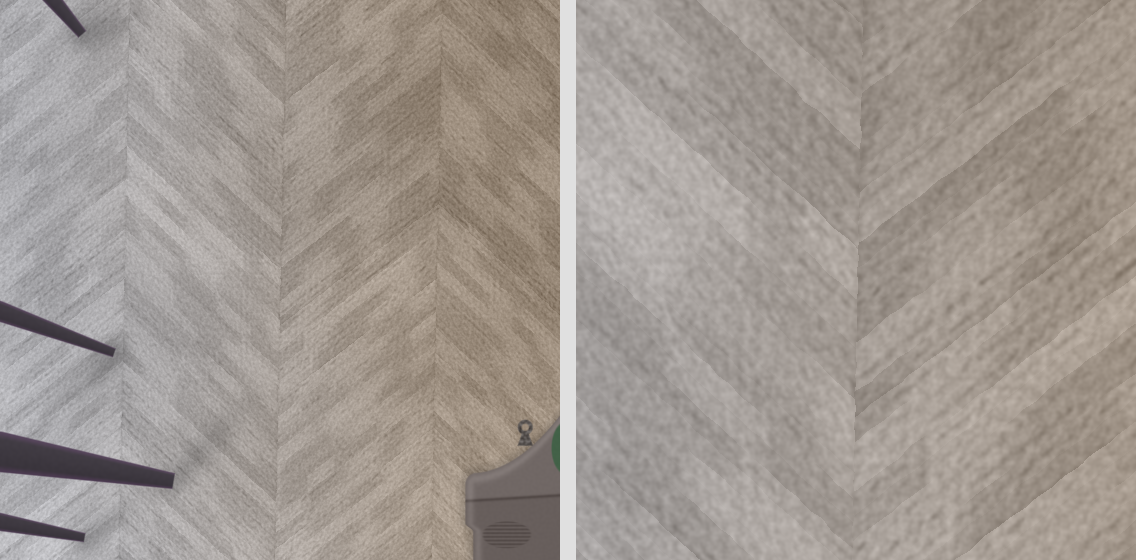
Left: the whole. Right: its middle third, enlarged.
Give the GLSL for this texture, as a three.js fragment shader.

```glsl
// Chevron carpet of striped planks, with dark chair legs and a grey appliance at the edges.
varying vec2 vUv;

const float COLUMN_WIDTH = 0.279;
const float FIRST_PEAK = 0.222;
const float ROW_PITCH = 0.0148;
const float ROWS_PER_PLANK = 9.0;
const float EDGE = 0.0018;

float hash(vec2 p) {
  return fract(sin(dot(p, vec2(127.1, 311.7))) * 43758.5);
}

vec2 gradientAt(vec2 cell) {
  float angle = 6.28318 * hash(cell);
  return vec2(cos(angle), sin(angle));
}

// Gradient noise, roughly -0.7 to 0.7
float noise(vec2 p) {
  vec2 i = floor(p), f = fract(p);
  vec2 s = f * f * f * (f * (f * 6.0 - 15.0) + 10.0);
  vec2 e = vec2(1.0, 0.0);
  float low = mix(dot(gradientAt(i), f), dot(gradientAt(i + e.xy), f - e.xy), s.x);
  float high = mix(dot(gradientAt(i + e.yx), f - e.yx), dot(gradientAt(i + e.xx), f - e.xx), s.x);
  return mix(low, high, s.y);
}

float fill(float d, float softness) {
  return 1.0 - smoothstep(-softness, softness, d);
}

// Woven brightness: planks, long stripes, beaded grooves and pile
float weave(vec2 p) {
  float u = (p.x - 0.02 * (p.y - 0.5) - FIRST_PEAK) / COLUMN_WIDTH;
  u += 0.006 * noise(p * vec2(20.0, 110.0));
  float column = floor(u);
  float rising = mod(column, 2.0);
  float fromPeak = mix(fract(u), 1.0 - fract(u), rising) * COLUMN_WIDTH;
  float level = p.y + 0.03 + fromPeak * mix(0.9, 0.78, rising);
  float rows = level / ROW_PITCH + 0.12 * noise(p * 70.0);
  float row = floor(rows);
  float across = fract(rows);
  float plank = floor(row / ROWS_PER_PLANK);
  float inPlank = mod(rows, ROWS_PER_PLANK);
  vec2 id = vec2(column * 17.0, row);

  // Tone per plank and per stripe, with ragged ends along the stripe
  float tone = 0.045 * (hash(vec2(column, plank)) - 0.5);
  tone += 0.03 * (hash(id) - 0.5);
  float ragged = 0.1 * noise(p * 130.0);
  float patches = noise(vec2(fromPeak * 11.0 + column * 9.0, floor(row * 0.5) * 0.63)) + ragged;
  tone += 0.055 * smoothstep(-0.12, 0.12, patches) - 0.027;

  // Grooves between stripes, broken into beads
  float beads = noise(vec2(fromPeak * 150.0, row * 7.3 + column * 3.1));
  float strength = hash(id + 5.7) * (0.75 + 0.6 * noise(vec2(fromPeak * 16.0, row * 3.7)));
  float groove = exp(-pow((across - 0.5) / 0.17, 2.0));
  tone -= 0.115 * groove * strength * smoothstep(-0.45, 0.3, beads);
  tone -= 0.035 * exp(-pow(inPlank / 0.22, 2.0));

  // Thin seam between columns, then curled pile
  float seam = min(fract(u), 1.0 - fract(u));
  tone -= 0.025 * fill(seam - 0.008, 0.008);
  float speckle = noise(vec2(fromPeak * 170.0, rows * 2.3 + column * 31.0));
  return tone + 0.065 * speckle + 0.05 * noise(p * 210.0) + 0.035 * noise(p * 350.0);
}

// Cool daylight on the left, warm lamp light on the right
vec3 carpetColor(vec2 p) {
  vec3 cool = vec3(0.67, 0.67, 0.685);
  vec3 warm = vec3(0.62, 0.56, 0.495);
  float warmth = smoothstep(0.0, 0.95, p.x + 0.1 * (p.y - 0.5) + 0.05 * noise(p * 4.0));
  vec3 base = mix(cool, warm, warmth);
  base += 0.035 * (1.0 - smoothstep(0.0, 0.4, p.y)) - 0.03 * smoothstep(0.4, 1.0, p.x) * p.y;
  return base + weave(p) * vec3(1.0, 1.01, 1.03) + 0.035 * noise(p * 5.0 + 3.0);
}

// Tapered, flat-ended leg from a to b with a soft shadow at its foot
vec3 drawLeg(vec3 color, vec2 p, vec2 a, vec2 b, float wide, float narrow, vec2 shadowDir) {
  vec2 axis = normalize(b - a);
  float len = length(b - a);
  float along = dot(p - a, axis);
  float side = dot(p - a, vec2(-axis.y, axis.x));
  float halfWidth = mix(wide, narrow, clamp(along / len, 0.0, 1.0));
  float reach = clamp(dot(p - b, shadowDir) / dot(shadowDir, shadowDir), 0.0, 1.0);
  float shade = exp(-pow(length(p - b - shadowDir * reach) / 0.026, 2.0)) * (1.0 - 0.8 * reach);
  color *= 1.0 - 0.2 * shade;
  float d = max(abs(side) - halfWidth, along - len);
  vec3 metal = mix(vec3(0.24, 0.22, 0.25), vec3(0.32, 0.25, 0.34), smoothstep(0.6, 1.0, abs(side) / halfWidth));
  metal += 0.025 * side / halfWidth + 0.01 * noise(p * 120.0);
  return mix(color, metal, fill(d, EDGE));
}

// Moulded housing with a swept top, panel groove, ribbed vent and green rim
vec3 drawAppliance(vec3 color, vec2 p) {
  float top = 0.155 + 0.103 * pow(max(p.x - 0.84, 0.0) / 0.16, 2.0);
  float left = mix(0.845, 0.831, smoothstep(0.05, 0.066, p.y));
  vec2 q = vec2(left - p.x, (p.y - top) * 0.85) + 0.018;
  float d = length(max(q, 0.0)) + min(max(q.x, q.y), 0.0) - 0.018;
  color *= 1.0 - 0.15 * fill(d - 0.008, 0.012);
  vec3 body = vec3(0.44, 0.405, 0.395) + 0.07 * exp(-pow((d + 0.009) / 0.007, 2.0));
  float lip = p.y - 0.106 - 0.06 * (p.x - 0.84);
  body -= 0.1 * exp(-pow(lip / 0.003, 2.0)) + 0.035 * fill(lip, 0.004);
  float vent = (length((p - vec2(0.905, 0.045)) / vec2(0.043, 0.024)) - 1.0) * 0.024;
  body -= fill(vent, EDGE) * (0.045 + 0.035 * sin(p.y * 950.0));
  float rim = (length((p - vec2(1.01, 0.2)) / vec2(0.025, 0.046)) - 1.0) * 0.025;
  body = mix(body, vec3(0.26, 0.38, 0.28), fill(rim, EDGE));
  return mix(color, body + 0.01 * noise(p * 160.0), fill(d, EDGE));
}

// Small metal clip: a ring over a tapered tail
vec3 drawClip(vec3 color, vec2 p) {
  float ring = abs(length(p - vec2(0.0, 0.011)) - 0.01) - 0.0035;
  float tail = max(abs(p.x) - 0.006 + 0.35 * p.y, abs(p.y + 0.01) - 0.012);
  vec3 metal = vec3(0.36, 0.34, 0.33) + 0.2 * noise(p * 170.0);
  return mix(color, metal, fill(min(ring, tail), EDGE));
}

void main() {
  vec3 color = carpetColor(vUv);
  color = drawLeg(color, vUv, vec2(0.085, 1.012), vec2(0.147, 0.939), 0.015, 0.009, vec2(0.09, 0.03));
  color = drawLeg(color, vUv, vec2(0.0, 0.444), vec2(0.204, 0.37), 0.018, 0.008, vec2(-0.07, -0.08));
  color = drawLeg(color, vUv, vec2(0.0, 0.193), vec2(0.31, 0.141), 0.036, 0.014, vec2(0.13, 0.14));
  color = drawLeg(color, vUv, vec2(0.0, 0.068), vec2(0.151, 0.04), 0.016, 0.008, vec2(0.09, 0.07));
  color = drawClip(color, vUv - vec2(0.938, 0.226));
  color = drawAppliance(color, vUv);
  gl_FragColor = vec4(clamp(color, 0.0, 1.0), 1.0);
}
```
